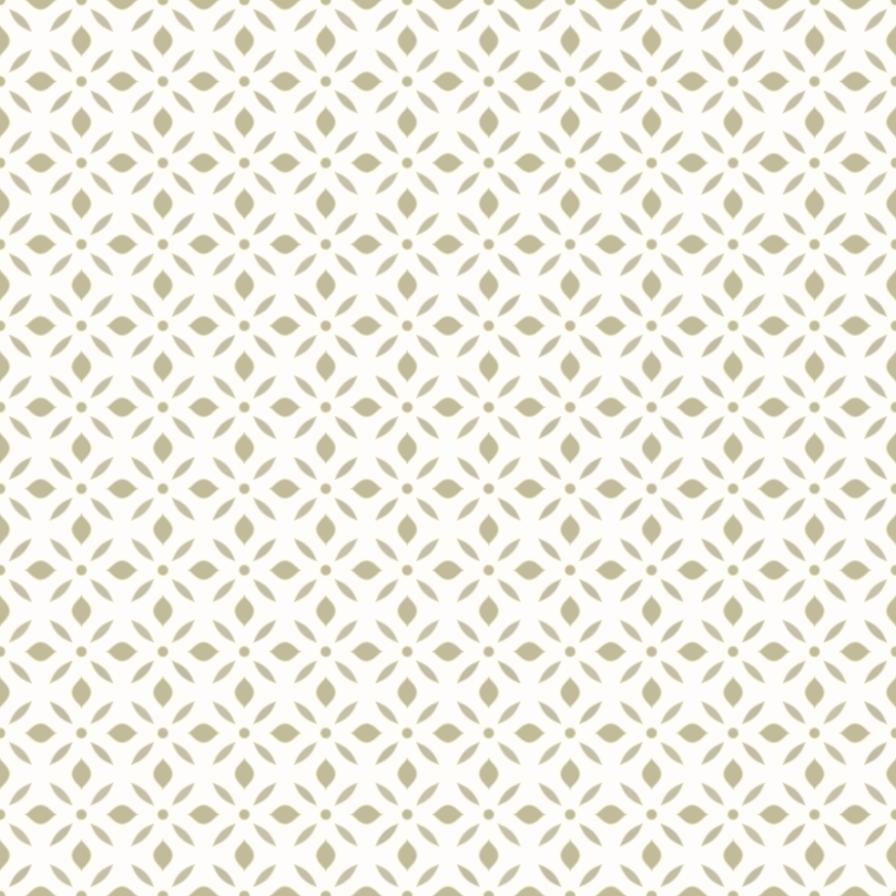
A WebGL 2 fragment shader for this pattern:

```glsl
#version 300 es
precision highp float;
// Geometric lattice of lemon-shaped leaves, slim diagonal petals and dots on white.
// Each cell is folded into one quadrant, where a few distance functions draw it all.
// Soft cream halos and a slight tone shift per petal keep it printed-looking.

uniform vec2 u_resolution;
out vec4 outColor;

const float REPEATS = 11.0;              // cells across and down
const vec2 LEAF_SIZE = vec2(0.188, 0.116);   // half length, half width, in cells
const float LEAF_TAPER = 1.35;           // above 1 draws the tips in
const vec2 PETAL_SIZE = vec2(0.188, 0.050);
const float PETAL_TAPER = 1.0;
const float DOT_RADIUS = 0.063;
const float EDGE_SOFTNESS = 0.022;       // half width of the edge blend
const float HALO_WIDTH = 0.085;
const float TONE_VARIATION = 0.025;

const vec3 PAPER = vec3(1.00, 0.993, 0.99);
const vec3 HALO = vec3(1.00, 0.99, 0.955);
const vec3 LEAF_COLOR = vec3(0.76, 0.735, 0.60);
const vec3 PETAL_COLOR = vec3(0.77, 0.745, 0.655);

float hash(vec2 p) {
    vec3 h = fract(vec3(p.xyx) * 0.1031);
    h += dot(h, h.yzx + 33.33);
    return fract((h.x + h.y) * h.z);
}

// Approximate signed distance to a pointed leaf lying along x
float leafDistance(vec2 p, vec2 size, float taper) {
    p = abs(p);
    float t = p.x / size.x;
    if (t > 1.0) return length(vec2(p.x - size.x, p.y));
    float base = max(1.0 - t * t, 0.0001);
    float slope = 2.0 * taper * t * size.y / size.x * pow(base, taper - 1.0);
    return (p.y - size.y * pow(base, taper)) / sqrt(1.0 + slope * slope);
}

float coverage(float d, float blur) {
    return 1.0 - smoothstep(-blur, blur, d);
}

void main() {
    vec2 grid = gl_FragCoord.xy / u_resolution * REPEATS;
    float pixel = REPEATS / min(u_resolution.x, u_resolution.y);
    float blur = max(EDGE_SOFTNESS, 0.7 * pixel);

    // Fold the cell: dots sit on its corners, leaves on its edges
    vec2 q = abs(fract(grid) - 0.5);
    float leaves = min(leafDistance(q - vec2(0.0, 0.5), LEAF_SIZE, LEAF_TAPER),
                       leafDistance(q.yx - vec2(0.0, 0.5), LEAF_SIZE, LEAF_TAPER));
    float dots = length(q - 0.5) - DOT_RADIUS;

    // One petal in each quadrant, along its diagonal
    vec2 diagonal = vec2(q.x + q.y - 0.5, q.y - q.x) * sqrt(0.5);
    float petals = leafDistance(diagonal, PETAL_SIZE, PETAL_TAPER);

    // Tone per quadrant, wrapped over the canvas
    vec2 quadrant = mod(floor(grid * 2.0), REPEATS * 2.0);
    float tone = (hash(quadrant) - 0.5) * TONE_VARIATION;

    // Paper, halo, then motifs
    float nearest = min(min(leaves, dots), petals);
    vec3 color = mix(HALO, PAPER, smoothstep(0.2, 1.0, nearest / HALO_WIDTH));
    color = mix(color, PETAL_COLOR + tone, coverage(petals, blur));
    color = mix(color, LEAF_COLOR, coverage(min(leaves, dots), blur));
    outColor = vec4(color, 1.0);
}
```
